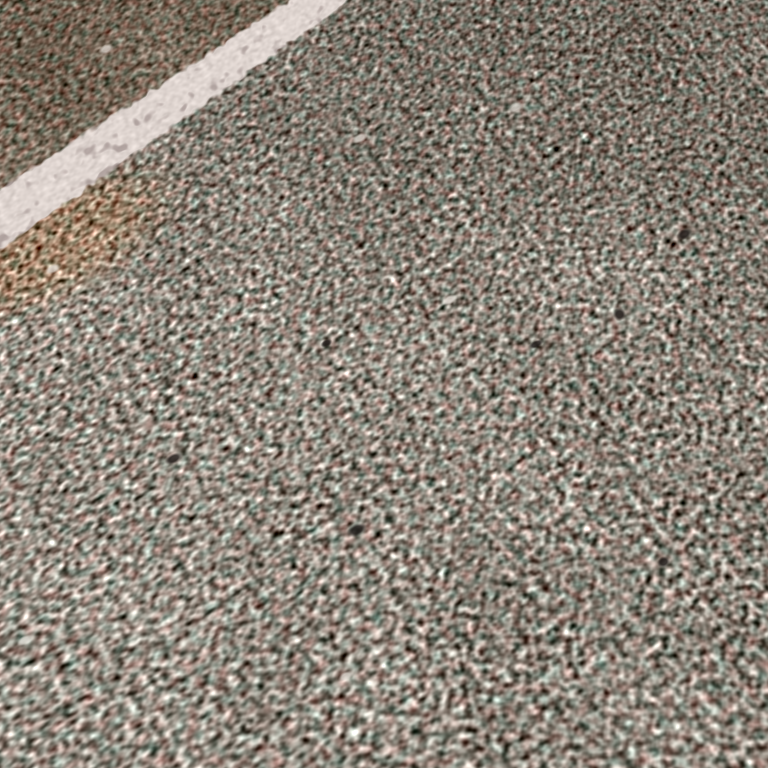
Reproduce this texture procedurally as a WebGL 1 fragment shader.

```glsl
precision highp float;
// Coarse asphalt in perspective, crossed by a worn white road line in the upper left corner.

uniform vec2 u_resolution;

const vec3 WARM_TINT = vec3(0.030, 0.0, -0.041);
const vec3 RED_TEAL = vec3(0.75, -0.30, -0.25);
const vec3 PAINT = vec3(0.875, 0.835, 0.815);
const vec3 WORN_PAINT = vec3(0.60, 0.54, 0.53);
const vec3 RUST = vec3(0.055, -0.015, -0.07);
const vec3 PIT = vec3(0.13, 0.11, 0.10);
const vec3 CHIP = vec3(0.88, 0.86, 0.83);

vec2 hash2(vec2 p) {
  vec3 q = fract(p.xyx * vec3(0.1031, 0.1030, 0.0973));
  q += dot(q, q.yzx + 33.33);
  return fract((q.xx + q.yz) * q.zy);
}

float cornerSlope(vec2 cell, vec2 offset) {
  return dot(hash2(cell) * 2.0 - 1.0, offset);
}

// Gradient noise, centred on zero
float noise(vec2 p) {
  vec2 i = floor(p);
  vec2 f = p - i;
  vec2 w = f * f * f * (f * (f * 6.0 - 15.0) + 10.0);
  vec2 e = vec2(1.0, 0.0);
  float low = mix(cornerSlope(i, f), cornerSlope(i + e.xy, f - e.xy), w.x);
  float high = mix(cornerSlope(i + e.yx, f - e.yx), cornerSlope(i + e.xx, f - e.xx), w.x);
  return mix(low, high, w.y);
}

vec2 rotate(vec2 p, float angle) {
  float c = cos(angle);
  float s = sin(angle);
  return vec2(c * p.x + s * p.y, c * p.y - s * p.x);
}

// Ground coordinates: grains shrink with distance
vec2 ground(vec2 uv) {
  return vec2((uv.x - 0.5) * (80.0 + 50.0 * uv.y), uv.y * (80.0 + 25.0 * uv.y));
}

// Two octaves of grain, drawn out along the rising diagonal
float grain(vec2 p) {
  vec2 q = rotate(p, 0.6) * vec2(0.86, 1.14);
  return noise(q) + 0.62 * noise(rotate(q, 0.9) * 1.55 + 37.0);
}

// Soft slanted ellipse, 1 inside and 0 outside
float spot(vec2 uv, vec2 centre, vec2 radius) {
  vec2 d = rotate(uv - centre, 0.45) / radius;
  return 1.0 - smoothstep(0.5, 1.3, length(d));
}

vec3 asphalt(vec2 uv, vec2 p, float beyond) {
  float speckle = grain(p);
  float mottle = noise(uv * 7.0) + 0.7 * noise(uv * 21.0 + 9.0);
  float tone = 0.56 - 0.09 * smoothstep(0.5, 1.0, uv.y) - 0.05 * uv.x;
  tone += 0.07 * mottle - 0.07 * beyond;
  float contrast = mix(0.71, 0.56, smoothstep(0.4, 1.0, uv.y));
  contrast *= 1.0 - 0.25 * beyond;

  vec3 color = vec3(tone + contrast * speckle) + WARM_TINT;
  color += RED_TEAL * 0.17 * noise(p * 0.75 + 71.0);
  float stain = spot(uv, vec2(0.06, 0.68), vec2(0.17, 0.07));
  return color + RUST * (stain + 0.35 * beyond);
}

vec3 paint(vec2 uv, vec2 p) {
  float wear = noise(rotate(uv, 0.6) * vec2(32.0, 65.0)) + 0.5 * noise(p * 0.8);
  vec3 color = PAINT + 0.10 * grain(p);
  return mix(color, WORN_PAINT, 0.65 * smoothstep(0.13, 0.42, wear));
}

// Sparse dark pits and pale chips
vec3 addDebris(vec3 color, vec2 uv) {
  for (int i = 0; i < 7; i++) {
    float id = float(i);
    vec2 pitSize = vec2(0.008, 0.005) * (0.8 + 0.7 * hash2(vec2(id, 5.0)));
    vec2 pitCentre = hash2(vec2(id, 17.0)) * vec2(0.8, 0.5) + vec2(0.1, 0.25);
    vec2 chipCentre = hash2(vec2(id, 43.0));
    color = mix(color, PIT, 0.85 * spot(uv, pitCentre, pitSize));
    color = mix(color, CHIP, 0.75 * spot(uv, chipCentre, vec2(0.009, 0.005)));
  }
  return color;
}

void main() {
  vec2 uv = gl_FragCoord.xy / u_resolution;
  vec2 p = ground(uv);

  // Line borders converge slightly towards the lower left
  float ragged = 0.008 * noise(p * 0.7 + 13.0);
  float lower = uv.y - (0.675 + 0.713 * uv.x) + ragged;
  float upper = uv.y - (0.753 + 0.653 * uv.x) + ragged;
  float edge = 0.003;
  float beyond = smoothstep(-edge, edge, upper);
  float line = smoothstep(-edge, edge, lower) * (1.0 - beyond);

  vec3 road = addDebris(asphalt(uv, p, beyond), uv);
  vec3 color = mix(road, paint(uv, p), line);
  gl_FragColor = vec4(clamp(color, 0.0, 1.0), 1.0);
}
```
